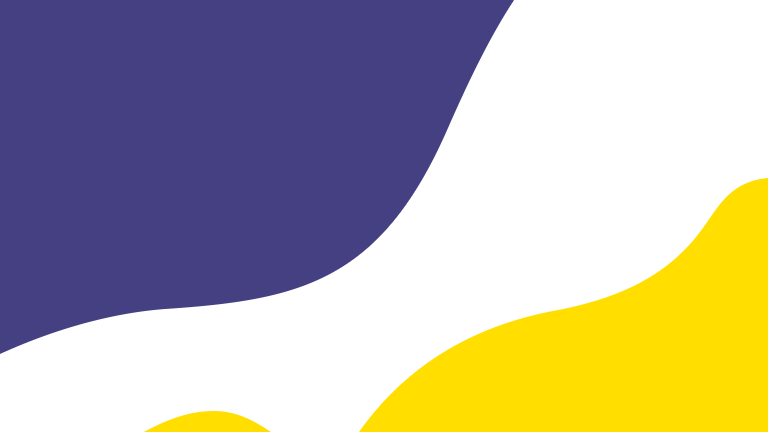
Write a WebGL 2 fragment shader that draws this background.

```glsl
#version 300 es
precision highp float;
// Flat white background with a violet wave in the upper left and
// yellow hills along the lower right. Each outline is a chain of cubic
// Bezier arcs, shaded by the signed distance to the local tangent.

uniform vec2 u_resolution;
out vec4 fragColor;

// Signed distance from p to the arc a-b-c-d, positive above it.
// The arc must run from left to right; its ends continue as tangents.
float aboveArc(vec2 p, vec2 a, vec2 b, vec2 c, vec2 d) {
  // Cubic coefficients of the arc
  vec2 k1 = 3.0 * (b - a);
  vec2 k2 = 3.0 * (a - 2.0 * b + c);
  vec2 k3 = d - a + 3.0 * (b - c);

  // Bisect for the parameter that lies at the column of p
  float t = 0.5;
  float halfStep = 0.25;
  for (int i = 0; i < 18; i++) {
    float x = a.x + t * (k1.x + t * (k2.x + t * k3.x));
    t += x < p.x ? halfStep : -halfStep;
    halfStep *= 0.5;
  }

  vec2 point = a + t * (k1 + t * (k2 + t * k3));
  vec2 tangent = normalize(k1 + t * (2.0 * k2 + 3.0 * t * k3));
  return dot(p - point, vec2(-tangent.y, tangent.x));
}

// Lower border of the violet wave
float aboveWave(vec2 p) {
  vec2 shoulder = vec2(0.382, 0.2847);
  vec2 bend = vec2(1.035, 0.6991);
  if (p.x < shoulder.x)
    return aboveArc(p, vec2(0.0, 0.1806), vec2(0.127, 0.2384), vec2(0.259, 0.2755), shoulder);
  if (p.x < bend.x)
    return aboveArc(p, shoulder, vec2(0.694, 0.3056), vec2(0.88, 0.3472), bend);
  return aboveArc(p, bend, vec2(1.081, 0.8042), vec2(1.132, 0.912), vec2(1.19, 1.0));
}

// Upper border of the small mound at the bottom
float aboveMound(vec2 p) {
  vec2 crest = vec2(0.495, 0.0486);
  if (p.x < crest.x)
    return aboveArc(p, vec2(0.333, 0.0), vec2(0.389, 0.0301), vec2(0.44, 0.0486), crest);
  return aboveArc(p, crest, vec2(0.546, 0.0486), vec2(0.586, 0.0278), vec2(0.627, 0.0));
}

// Upper border of the large hill at the right
float aboveHill(vec2 p) {
  vec2 ledge = vec2(1.28, 0.2801);
  vec2 bend = vec2(1.613, 0.4537);
  if (p.x < ledge.x)
    return aboveArc(p, vec2(0.831, 0.0), vec2(0.949, 0.1667), vec2(1.111, 0.2477), ledge);
  if (p.x < bend.x)
    return aboveArc(p, ledge, vec2(1.417, 0.3056), vec2(1.532, 0.3519), bend);
  return aboveArc(p, bend, vec2(1.66, 0.5116), vec2(1.681, 0.5787), vec2(1.778, 0.588));
}

void main() {
  // Canvas units: height 1, width 16/9
  vec2 p = gl_FragCoord.xy / u_resolution * vec2(16.0 / 9.0, 1.0);
  float pixel = 1.0 / u_resolution.y;

  // Distances become soft, one-pixel-wide coverage
  float violetCover = clamp(0.5 + aboveWave(p) / pixel, 0.0, 1.0);
  float aboveYellow = p.x < 0.72 ? aboveMound(p) : aboveHill(p);
  float yellowCover = clamp(0.5 - aboveYellow / pixel, 0.0, 1.0);

  vec3 color = vec3(1.0);
  color = mix(color, vec3(0.27, 0.25, 0.51), violetCover);
  color = mix(color, vec3(1.0, 0.87, 0.0), yellowCover);
  fragColor = vec4(color, 1.0);
}
```
